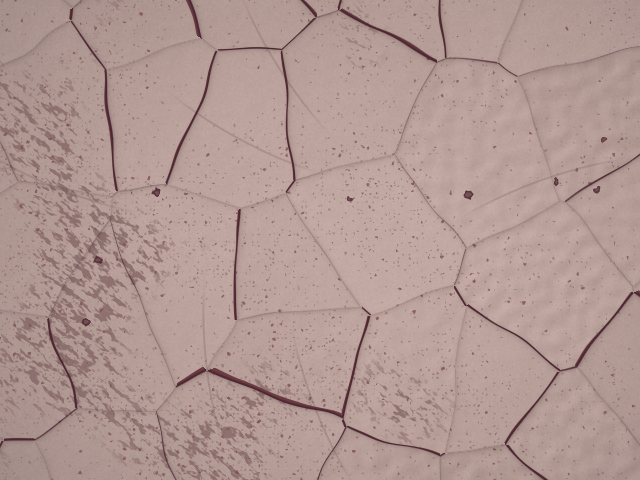
Give the GLSL for this texture, as a Shadertoy shader.

```glsl
// Etched metal grains under a microscope: pink plates, dark boundaries, specks and stains.

float hash(vec2 p) {
    vec3 q = fract(vec3(p.xyx) * 0.1031);
    q += dot(q, q.yzx + 33.33);
    return fract((q.x + q.y) * q.z);
}

vec2 hash2(vec2 p) {
    return vec2(hash(p + 3.7), hash(p + 71.3));
}

float slope(vec2 corner, vec2 offset) {
    float angle = 6.2832 * hash(corner + 11.0);
    return dot(vec2(cos(angle), sin(angle)), offset);
}

// Gradient noise, roughly -0.7 to 0.7
float noise(vec2 p) {
    vec2 i = floor(p), f = p - i;
    vec2 u = f * f * f * (f * (f * 6.0 - 15.0) + 10.0);
    vec2 e = vec2(1, 0);
    return mix(mix(slope(i, f), slope(i + e, f - e), u.x),
               mix(slope(i + e.yx, f - e.yx), slope(i + 1.0, f - 1.0), u.x), u.y);
}

vec2 grainCentre(vec2 id) {
    return id + 0.5 + 0.84 * (hash2(id) - 0.5);
}

// Voronoi cell: distance to the closest boundary, its normal, and both grain ids
float grains(vec2 p, out vec2 normal, out vec2 id, out vec2 other) {
    vec2 base = floor(p), nearest = vec2(0);
    float best = 9.0;
    for (int y = -1; y <= 1; y++)
    for (int x = -1; x <= 1; x++) {
        vec2 cell = base + vec2(x, y), r = grainCentre(cell) - p;
        if (dot(r, r) < best) { best = dot(r, r); nearest = r; id = cell; }
    }
    float edge = 9.0;
    normal = vec2(1, 0);
    other = id;
    for (int y = -2; y <= 2; y++)
    for (int x = -2; x <= 2; x++) {
        vec2 cell = id + vec2(x, y), r = grainCentre(cell) - p;
        if (x == 0 && y == 0) continue;
        vec2 n = normalize(r - nearest);
        float d = dot(0.5 * (r + nearest), n);
        if (d < edge) { edge = d; normal = n; other = cell; }
    }
    return edge;
}

// Scattered round pits; density is the chance that a cell holds one
float pits(vec2 p, float scale, float density, float radius, float blur) {
    vec2 id = floor(p * scale);
    vec2 f = (fract(p * scale) - 0.5 - 0.45 * (hash2(id) - 0.5)) / scale;
    float r = radius * (0.5 + 0.7 * hash(id + 29.0));
    return step(hash(id + 53.0), density) * (1.0 - smoothstep(r - blur, r + blur, length(f)));
}

void mainImage(out vec4 fragColor, in vec2 fragCoord) {
    vec2 p = fragCoord / iResolution.y;
    vec2 uv = fragCoord / iResolution.xy;
    float blur = 0.7 / iResolution.y;
    vec3 ink = vec3(0.29, 0.13, 0.18), rust = vec3(0.47, 0.27, 0.28), stain = vec3(0.49, 0.37, 0.37);

    // Grain layout with slightly wavy borders
    vec2 wave = vec2(noise(p * 8.0), noise(p * 8.0 + 40.0));
    vec2 normal, id, other;
    float d = grains((p + 0.016 * wave) * 4.0 + vec2(5.3, 8.6), normal, id, other) / 4.0;

    // Plate colour, lamp falloff and fine texture
    float r = length((uv - vec2(0.55, 0.5)) * vec2(1.0, 0.9));
    vec3 col = vec3(0.757, 0.655, 0.632) * (1.0 - 0.32 * r * r);
    col += 0.02 * (hash(id + 5.0) - 0.5) + 0.012 * noise(p * 5.0);
    col += 0.022 * noise(p * 230.0) + 0.012 * noise(p * 110.0);
    float bumpy = smoothstep(0.5, 0.9, hash(id + 8.0) * 0.6 + 0.4 * uv.x);
    col += (0.015 + 0.06 * bumpy) * (noise(p * 30.0) - noise(p * 30.0 + vec2(0.2, -0.2)));

    // Directional stains, heavier on the left and below
    vec2 q = mat2(0.64, -0.77, 0.77, 0.64) * p;
    float dirt = noise(p * 3.3 + 7.0) + 0.42 - 0.55 * uv.x - 0.25 * uv.y;
    float streak = noise(q * vec2(75.0, 28.0)) + 0.6 * noise(q * vec2(190.0, 90.0));
    col = mix(col, stain, 0.7 * smoothstep(0.22, 0.55, streak + 0.6 * dirt - 0.12) * smoothstep(0.2, 0.5, dirt));

    // Faint bowed scratches
    for (float i = 0.0; i < 6.0; i++) {
        float a = 3.1416 * hash(vec2(i, 4.0));
        vec2 s = p - hash2(vec2(i, 9.0)) * vec2(1.33, 1.0);
        s = mat2(cos(a), -sin(a), sin(a), cos(a)) * s;
        float line = 1.0 - smoothstep(0.0006, 0.0006 + 2.0 * blur, abs(s.y + 0.5 * s.x * s.x));
        col = mix(col, stain, 0.3 * line * (1.0 - smoothstep(0.08, 0.2, abs(s.x))));
    }

    // Fine specks in drifts, then larger ragged pits with paler cores
    float drift = clamp(0.2 + 0.45 * noise(p * 4.0 + 20.0) + 0.25 * dirt, 0.04, 0.6);
    vec2 ragged = p + 0.004 * vec2(noise(p * 130.0), noise(p * 130.0 + 60.0));
    col = mix(col, stain, 0.55 * pits(ragged, 120.0, drift, 0.0017, blur));
    col = mix(col, rust, 0.7 * pits(ragged + 3.1, 65.0, 0.45 * drift, 0.0026, blur));
    vec2 torn = ragged + 0.008 * vec2(noise(p * 60.0), noise(p * 60.0 + 30.0));
    col = mix(col, ink, 0.85 * pits(torn, 7.5, 0.17, 0.0085, blur));
    col = mix(col, stain, 0.7 * pits(torn, 7.5, 0.17, 0.0045, blur));

    // Boundaries: relief, a soft shadow, then a one-sided band with a dark rim
    float kind = hash(id + other + 90.0);
    float light = dot(normal, vec2(0.6, -0.8));
    float side = d * (light < 0.0 ? -1.0 : 1.0);
    col += 0.035 * light * exp(-d / 0.008);
    col *= 1.0 - (0.06 + 0.1 * kind) * exp(-d / 0.004);
    float width = (0.0008 + 0.0036 * pow(kind, 4.0)) * (1.0 + 0.9 * noise(p * 11.0 + 15.0));
    float band = 1.0 - smoothstep(width - blur, width + blur, abs(side - width));
    float strength = 0.15 + 0.8 * smoothstep(0.2, 0.7, kind + 0.25 * noise(p * 6.0));
    vec3 bandColour = mix(ink, rust, 0.6 * smoothstep(0.002, 0.007, side));
    col = mix(col, bandColour, band * strength);

    fragColor = vec4(clamp(col, 0.0, 1.0), 1.0);
}
```
